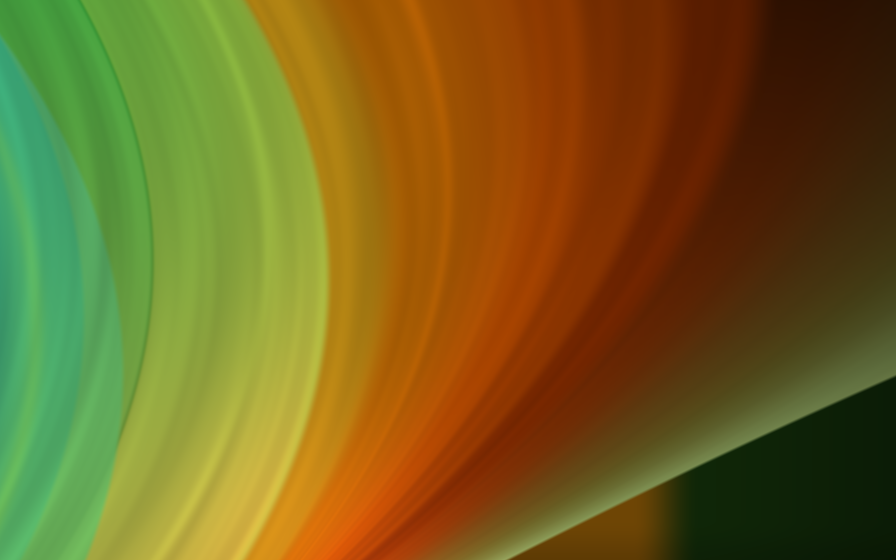
A WebGL 1 fragment shader for this background:

```glsl
precision highp float;
// Translucent curved sheets fanning from teal through orange to dark olive.
// A bent fan coordinate turns every arc into a constant; colour bands, fine
// streaks and a pale lower rim are layered along that coordinate.
uniform vec2 u_resolution;

vec2 gradient(vec2 cell) {
  float angle = 6.2832 * fract(sin(dot(cell, vec2(127.1, 311.7))) * 4375.85);
  return vec2(cos(angle), sin(angle));
}

float gradientNoise(vec2 p) {
  vec2 i = floor(p), f = fract(p);
  vec2 u = f * f * f * (f * (f * 6.0 - 15.0) + 10.0);
  float a = dot(gradient(i), f);
  float b = dot(gradient(i + vec2(1, 0)), f - vec2(1, 0));
  float c = dot(gradient(i + vec2(0, 1)), f - vec2(0, 1));
  float d = dot(gradient(i + vec2(1, 1)), f - vec2(1, 1));
  return mix(mix(a, b, u.x), mix(c, d, u.x), u.y);
}

// Soft step centred on a position
float edge(float at, float halfWidth, float x) {
  return smoothstep(at - halfWidth, at + halfWidth, x);
}

// Soft line centred on a position
float ridge(float at, float width, float x) {
  float d = (x - at) / width;
  return exp(-d * d);
}

// Colours across the fan, from green on the left to olive on the right
vec3 fanColor(float s) {
  vec3 c = mix(vec3(0.38, 0.62, 0.25), vec3(0.49, 0.64, 0.24), edge(0.272, 0.005, s));
  c = mix(c, vec3(0.61, 0.66, 0.23), edge(0.46, 0.15, s));
  c = mix(c, vec3(0.66, 0.49, 0.07), edge(0.587, 0.009, s));
  c = mix(c, vec3(0.65, 0.36, 0.01), edge(0.69, 0.035, s));
  c = mix(c, vec3(0.66, 0.30, 0.01), edge(0.82, 0.09, s));
  c = mix(c, vec3(0.62, 0.25, 0.0), edge(0.9, 0.03, s));
  c = mix(c, vec3(0.53, 0.20, 0.0), edge(0.975, 0.02, s));
  c = mix(c, vec3(0.43, 0.14, 0.0), edge(1.075, 0.02, s));
  c = mix(c, vec3(0.38, 0.14, 0.01), edge(1.175, 0.025, s));
  c = mix(c, vec3(0.31, 0.21, 0.06), edge(1.33, 0.12, s));
  c = mix(c, vec3(0.28, 0.26, 0.09), edge(1.5, 0.12, s));
  return mix(c, vec3(0.32, 0.37, 0.20), edge(1.68, 0.15, s));
}

void main() {
  vec2 p = gl_FragCoord.xy / u_resolution * vec2(1.6, 1.0);
  float down = 1.0 - p.y;
  float w = down - 0.5;

  // Parabolic arcs on the left, pinched together toward the bottom on the right
  float bow = p.x + 0.6 * w * w;
  float fan = bow < 0.63 ? bow + 0.04 * w * edge(0.5, 0.12, 0.9 - bow)
                         : 0.63 + (bow - 0.63) / (1.0 - 1.25 * w);
  vec3 color = fanColor(fan);

  // Green warms downward; the dark right side fades upward
  float green = 1.0 - edge(0.58, 0.02, fan);
  color += green * vec3(0.26, 0.02, 0.02) * (down - 0.45);
  color *= mix(1.0, 0.82 + 0.32 * down, edge(0.85, 0.3, fan));
  color *= mix(1.0, 0.55 + 0.72 * down, edge(1.17, 0.025, fan));

  // Thin seams and bright folds
  color -= vec3(0.09, 0.06, 0.04) * ridge(0.272, 0.004, fan);
  color += vec3(0.05, 0.06, 0.02) * ridge(0.475 - 0.08 * w, 0.012, fan);
  color += vec3(0.03, 0.04, 0.01) * ridge(0.575, 0.012, fan);
  color += vec3(0.06, 0.03, 0.0) * ridge(0.785, 0.009, fan);

  // Teal sheet tilted over the left side
  float tilted = bow - 0.2 * w;
  vec3 teal = mix(vec3(0.26, 0.66, 0.44), vec3(0.34, 0.67, 0.39), edge(0.147, 0.006, bow - 0.08 * w));
  teal = mix(vec3(0.19, 0.57, 0.43), teal, edge(0.015, 0.025, bow - 0.1 * w));
  teal += vec3(0.08, 0.04, -0.05) * ridge(0.06, 0.016, bow - 0.1 * w);
  teal += vec3(0.12, 0.06, -0.08) * w;
  color = mix(color, teal, 0.92 * (1.0 - edge(0.203, 0.006, tilted)));

  // Streaks that follow the arcs, in three widths
  float streaks = 0.0;
  for (int i = 0; i < 3; i++) {
    float k = float(i);
    streaks += gradientNoise(vec2(fan * (14.0 + 17.0 * k) + 0.8 * w, down * 1.3 + 9.0 * k)) / (1.0 + 0.5 * k);
  }
  color *= 1.0 + 0.11 * streaks * (1.0 - 0.8 * edge(1.2, 0.2, fan));

  // Orange glow where the arcs gather
  vec2 glow = (p - vec2(0.58, -0.02)) / vec2(0.24, 0.28);
  color += vec3(0.19, 0.07, 0.03) * exp(-dot(glow, glow));

  // Pale rim of the large sheet
  float along = p.x - 0.906;
  float above = p.y - 0.51 * along + 0.052 * along * along;
  float rimLight = exp(-max(above, 0.0) / 0.045) * (1.0 - 0.75 * along);
  color += vec3(0.11, 0.13, 0.10) * rimLight * edge(1.5, 0.3, fan);

  // Shadowed ground under the rim, amber on the left and green on the right
  vec3 ground = mix(vec3(0.43, 0.27, 0.02), vec3(0.06, 0.15, 0.03), edge(1.19, 0.06, p.x));
  ground *= 1.0 - 0.3 * edge(1.45, 0.25, p.x);
  ground *= 0.85 + 0.15 * edge(0.03, 0.04, p.y);
  color = mix(ground, color, edge(0.0, 0.004, above));

  gl_FragColor = vec4(clamp(color, 0.0, 1.0), 1.0);
}
```
